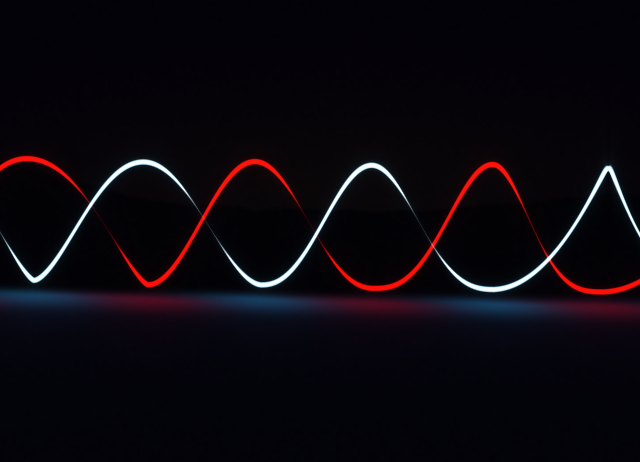
This background is drawn by a Shadertoy shader. Its source:

```glsl
const float PI = 3.14159;

// Series of extrema: start, spacing and growth of the spacing
struct Wave {
    vec3 crestX;
    vec3 troughX;
    vec2 crestY;
    vec2 troughY;
};

float place(vec3 series, float k) {
    return series.x + k * (series.y + k * series.z);
}

float level(vec2 series, float k) {
    return series.x + k * series.y;
}

float hash(vec2 p) {
    return fract(sin(dot(p, vec2(127.1, 311.7))) * 43758.5);
}

float noise(vec2 p) {
    vec2 cell = floor(p);
    vec2 f = fract(p);
    f = f * f * (3.0 - 2.0 * f);
    float low = mix(hash(cell), hash(cell + vec2(1, 0)), f.x);
    float high = mix(hash(cell + vec2(0, 1)), hash(cell + vec2(1, 1)), f.x);
    return mix(low, high, f.y);
}

// Height of the light trail (x) and its relative thickness (y)
vec2 trace(float x, Wave wave) {
    vec2 result = vec2(-1.0, 0.0);
    for (float k = -1.0; k < 4.0; k++) {
        float crest = place(wave.crestX, k);
        float left = place(wave.troughX, k);
        float right = place(wave.troughX, k + 1.0);
        if (x < left || x >= right) continue;

        bool rising = x < crest;
        float foot = rising ? left : right;
        float climb = clamp((x - foot) / (crest - foot), 0.0, 1.0);
        float power = rising ? 0.6 + 0.92 * crest : max(0.71, 0.63 + 1.19 * crest);
        float rounded = 0.5 - 0.5 * cos(PI * pow(climb, power));
        float tip = 1.03 - length(vec2(1.0 - climb, 0.03));
        float peaked = pow(tip, rising ? 2.0 : 3.0);
        float lift = mix(rounded, peaked, smoothstep(0.8, 0.93, crest));

        float low = level(wave.troughY, rising ? k : k + 1.0);
        float waist = 4.0 * lift * (1.0 - lift);
        float thinning = rising ? 0.36 : mix(0.88, 0.5, smoothstep(0.7, 0.95, crest));
        result = vec2(mix(low, level(wave.crestY, k), lift), 1.0 - thinning * waist);
    }
    return result;
}

// Bright core, coloured rim and soft halo of one trail
vec3 trail(vec2 p, Wave wave, vec3 core, vec3 rim, float pixel) {
    float h = 0.001;
    vec2 here = trace(p.x, wave);
    float slope = (trace(p.x + h, wave).x - trace(p.x - h, wave).x) / (2.0 * h);
    float d = abs(p.y - here.x) / sqrt(1.0 + slope * slope);
    float width = 0.0042 * here.y;
    float body = 1.0 - smoothstep(width - pixel, width + pixel, d);
    float edge = smoothstep(0.35, 1.1, d / width);
    float halo = 0.3 * exp(-d / 0.0035) + 0.045 * exp(-d / 0.014);
    vec3 ink = mix(core, rim, edge * 0.6) * smoothstep(0.0, 0.45, here.y);
    return ink * body + rim * halo * here.y * (1.0 - body);
}

// Pools of light on the floor below every trough
vec3 pools(vec2 p, Wave wave, vec3 tint) {
    float sum = 0.0;
    for (float k = 0.0; k < 4.0; k++) {
        vec2 q = p - vec2(place(wave.troughX, k), level(wave.troughY, k) - 0.024);
        q.y += 0.05 * q.x;
        float spread = exp(-q.x * q.x / 0.0105);
        float fall = q.y > 0.0 ? exp(-q.y * q.y / 0.00009)
                               : 0.7 * exp(-q.y * q.y / 0.0003) + 0.3 * exp(q.y / 0.03);
        sum += spread * fall;
    }
    return tint * sum;
}

// Dim sky, hill silhouette and floor
vec3 backdrop(vec2 p) {
    vec3 night = vec3(0.012, 0.007, 0.03);
    vec3 dusk = vec3(0.034, 0.022, 0.03);
    vec3 hill = vec3(0.008, 0.006, 0.02);
    vec3 ground = vec3(0.012, 0.01, 0.036);
    vec3 haze = vec3(0.025, 0.025, 0.05);

    vec2 glow = (p - vec2(0.52, 0.43)) / vec2(0.5, 0.13);
    vec3 sky = mix(night, dusk, exp(-dot(glow, glow)));
    float slope = max(1.0 - p.x / 0.45, 0.0);
    float ridge = 0.39 + 0.08 * slope * slope + 0.025 * smoothstep(0.65, 1.0, p.x);
    ridge += 0.007 * noise(vec2(p.x * 35.0, 2.0));
    vec3 color = mix(hill, sky, smoothstep(ridge - 0.004, ridge + 0.004, p.y));

    float horizon = 0.267 - 0.012 * p.x;
    color = mix(ground, color, smoothstep(horizon - 0.008, horizon + 0.008, p.y));
    float below = horizon - p.y;
    color += haze * smoothstep(-0.01, 0.01, below) * exp(-max(below, 0.0) / 0.055);
    return color + 0.004 * (noise(p * 180.0) - 0.5);
}

void mainImage(out vec4 fragColor, in vec2 fragCoord) {
    vec2 p = fragCoord / iResolution.x;
    float pixel = 0.8 / iResolution.x;

    Wave white = Wave(vec3(0.224, 0.3503, 0.0065), vec3(0.0534, 0.3509, 0.0046),
                      vec2(0.4688, -0.0052), vec2(0.2839, -0.0072));
    Wave red = Wave(vec3(0.0417, 0.3496, 0.0072), vec3(-0.1133, 0.3411, 0.0039),
                    vec2(0.474, -0.0046), vec2(0.2825, -0.0056));

    vec3 color = backdrop(p);
    color += pools(p, white, vec3(0.035, 0.2, 0.28));
    color += pools(p, red, vec3(0.26, 0.005, 0.03));
    color += trail(p, red, vec3(1.0, 0.06, 0.01), vec3(0.82, 0.02, 0.01), pixel);
    color += trail(p, white, vec3(0.97, 1.0, 1.0), vec3(0.3, 0.75, 0.9), pixel);
    fragColor = vec4(min(color, 1.0), 1.0);
}
```
